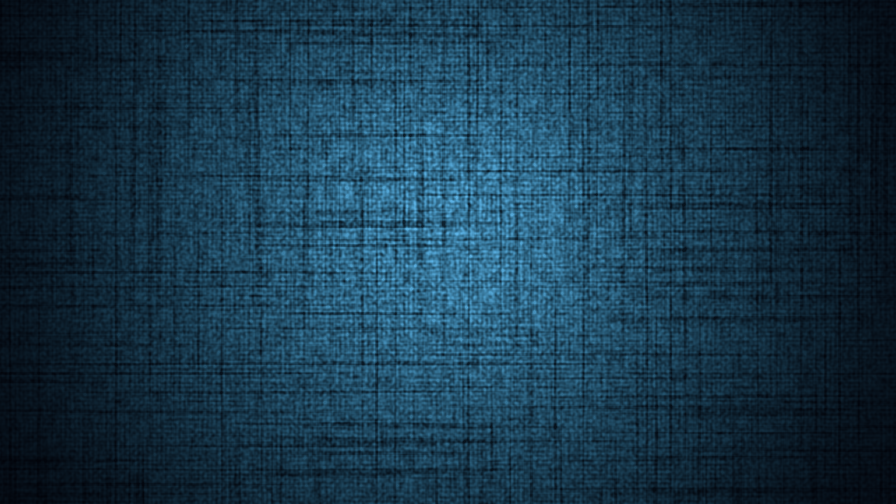
Give the GLSL for this background, as a WebGL 2 fragment shader.

```glsl
#version 300 es
precision highp float;

uniform vec2 u_resolution;
out vec4 fragColor;

vec2 hashGradient(vec2 cell) {
    vec3 q = fract(vec3(cell.xyx) * vec3(0.1031, 0.1030, 0.0973));
    q += dot(q, q.yzx + 33.33);
    float angle = 6.2832 * fract((q.x + q.y) * q.z);
    return vec2(cos(angle), sin(angle));
}

// Gradient noise, roughly -0.7 to 0.7
float gradientNoise(vec2 p) {
    vec2 i = floor(p), f = fract(p);
    vec2 w = f * f * f * (f * (f * 6.0 - 15.0) + 10.0);
    float a = dot(hashGradient(i), f);
    float b = dot(hashGradient(i + vec2(1, 0)), f - vec2(1, 0));
    float c = dot(hashGradient(i + vec2(0, 1)), f - vec2(0, 1));
    float d = dot(hashGradient(i + vec2(1, 1)), f - vec2(1, 1));
    return mix(mix(a, b, w.x), mix(c, d, w.x), w.y);
}

// Brightness of threads lying along the y axis of p
float threads(vec2 p, float seed) {
    // Long thin gaps, irregularly spaced
    float gap = gradientNoise(vec2(p.x * 0.95, p.y * 0.012) + seed);
    float line = smoothstep(-0.42, -0.08, gap) - 0.72;
    // Short broken fibres and a faint regular ridge
    float fibre = gradientNoise(vec2(p.x * 1.25, p.y * 0.22) + seed * 2.0);
    float ridge = cos(6.2832 * p.x);
    return 0.36 * line + 0.42 * fibre + 0.08 * ridge;
}

void main() {
    vec2 p = (gl_FragCoord.xy - 0.5 * u_resolution) / u_resolution.y;

    // Broad vignette with a soft glow just above the middle
    float d = length((p - vec2(0.0, 0.05)) * vec2(1.0, 1.05));
    float light = 0.04 + 0.225 * (1.0 - smoothstep(0.2, 1.06, d));
    light += 0.15 * exp(-12.0 * d * d);

    // Crossing threads with alternating knots and fine grain
    vec2 weave = p * 110.0;
    float cloth = threads(weave, 17.3) + threads(weave.yx, 61.7);
    cloth += 0.12 * cos(3.1416 * weave.x) * cos(3.1416 * weave.y);
    cloth += 0.55 * gradientNoise(weave * 1.3 + 131.0);

    // Fade the fabric detail when threads become smaller than a pixel
    float detail = 1.0 - smoothstep(0.5, 1.0, 110.0 / u_resolution.y);
    float tone = light * clamp(1.0 + cloth * detail, 0.3, 1.7);

    // Navy shadows rising to steel blue
    vec3 color = vec3(0.36, 1.0, 1.25) * tone + vec3(0.002, 0.002, 0.026);
    color.r += 0.22 * tone * tone;
    fragColor = vec4(color, 1.0);
}
```
